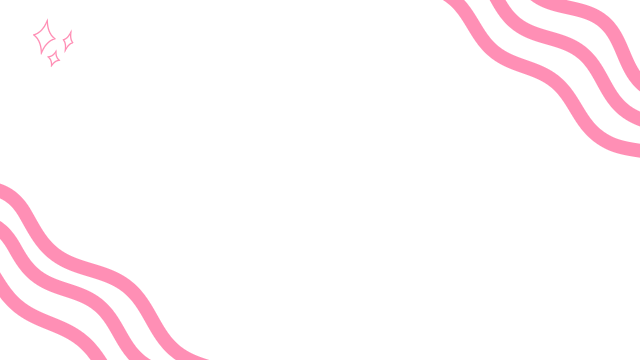
Reproduce this background procedurally as a Shadertoy shader.

```glsl
// Pink wavy ribbons cross two opposite corners of a white page, with three outlined sparkles.
// Each ribbon is the distance to a sine along a slanted axis;
// each sparkle is the outline of four parabolic sides, folded into one quadrant.

const float GRID_HEIGHT = 432.0;      // canvas height in drawing units
const vec3  PAPER = vec3(1.0);
const vec3  PINK  = vec3(1.0, 0.56, 0.71);
const float RIBBON_HALF_WIDTH  = 8.3;
const float SPARKLE_HALF_WIDTH = 0.8;
const float SPARKLE_WAIST = 0.74;     // 1 gives straight sides, less pinches them
const float CURL = 0.0037;            // how fast a ribbon end bends off its axis
const float NO_CURL = 900.0;
const float TAU = 6.2831853;

struct Ribbon {
    vec2 anchor;      // point where the wave crosses its axis
    vec2 period;      // axis vector spanning one full wave
    float swell;      // wave amplitude
    float curlStart;  // signed axis distance where the end starts to curl
};

struct Sparkle {
    vec2 center;
    vec2 radii;       // half width, half height
    float tilt;
};

const int RIBBONS = 6;
const Ribbon ribbons[RIBBONS] = Ribbon[RIBBONS](
    Ribbon(vec2(629.5, 352.0), vec2(123.0, -100.0),  9.0, 135.0),
    Ribbon(vec2(658.5, 386.5), vec2(130.0, -104.0), 11.0, NO_CURL),
    Ribbon(vec2(682.0, 423.0), vec2(132.0, -110.0), 14.0, NO_CURL),
    Ribbon(vec2(108.5, 108.0), vec2(147.0, -118.0), 12.0, -104.0),
    Ribbon(vec2( 80.0,  84.0), vec2(126.0, -103.0), 10.0, -80.0),
    Ribbon(vec2( 60.0,  44.0), vec2(133.0, -112.0),  9.0, NO_CURL));

const int SPARKLES = 3;
const Sparkle sparkles[SPARKLES] = Sparkle[SPARKLES](
    Sparkle(vec2(53.2, 387.8), vec2(13.0, 19.8), -0.18),
    Sparkle(vec2(81.7, 382.5), vec2( 6.0, 11.5), -0.30),
    Sparkle(vec2(64.5, 361.7), vec2( 7.0,  9.0), -0.30));

// Approximate distance to the centre line of a ribbon
float ribbonDistance(vec2 p, Ribbon r) {
    float wavelength = length(r.period);
    vec2 axis = r.period / wavelength;
    vec2 offset = p - r.anchor;
    float along = dot(offset, axis);
    float across = dot(offset, vec2(-axis.y, axis.x));

    float k = TAU / wavelength;
    float side = sign(r.curlStart);
    float past = max(along * side - abs(r.curlStart), 0.0);
    float height = r.swell * sin(k * along) + side * CURL * past * past;
    float slope = r.swell * k * cos(k * along) + 2.0 * CURL * past;
    return abs(across - height) / sqrt(1.0 + slope * slope);
}

// Approximate distance to the outline of a four-pointed sparkle
float sparkleDistance(vec2 p, Sparkle s) {
    float c = cos(s.tilt), n = sin(s.tilt);
    p -= s.center;
    vec2 q = abs(vec2(c * p.x + n * p.y, c * p.y - n * p.x)) / s.radii;
    float v = clamp(q.x - q.y, -1.0, 1.0);
    float pinch = 1.0 - SPARKLE_WAIST;
    float field = q.x + q.y - SPARKLE_WAIST - pinch * v * v;
    vec2 gradient = (1.0 + vec2(-2.0, 2.0) * pinch * v) / s.radii;
    return abs(field) / length(gradient);
}

void mainImage(out vec4 fragColor, in vec2 fragCoord) {
    float pixel = GRID_HEIGHT / iResolution.y;
    vec2 p = fragCoord * pixel;

    // Signed distance to the nearest inked shape
    float ink = 1e5;
    for (int i = 0; i < RIBBONS; i++)
        ink = min(ink, ribbonDistance(p, ribbons[i]) - RIBBON_HALF_WIDTH);
    for (int i = 0; i < SPARKLES; i++)
        ink = min(ink, sparkleDistance(p, sparkles[i]) - SPARKLE_HALF_WIDTH);

    // One-pixel smooth edge
    float coverage = clamp(0.5 - ink / pixel, 0.0, 1.0);
    fragColor = vec4(mix(PAPER, PINK, coverage), 1.0);
}
```
